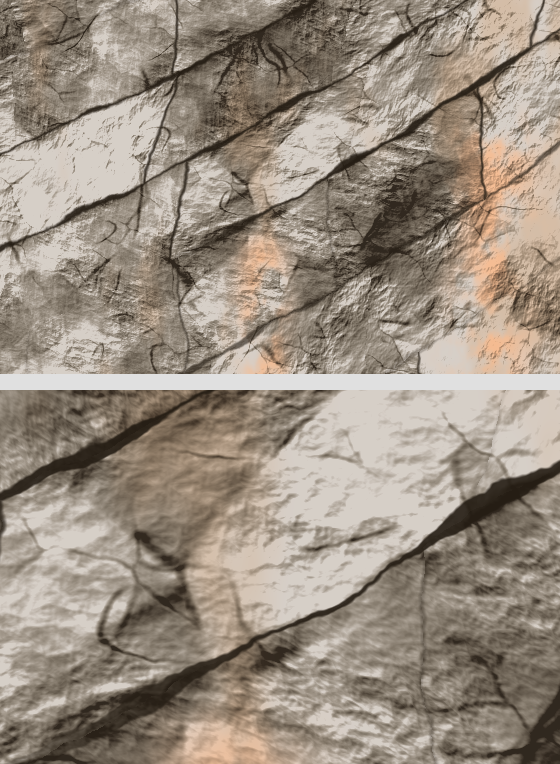
Top: the whole. Bottom: its middle third, enlarged.
Reproduce this texture procedurally as a WebGL 2 fragment shader.

```glsl
#version 300 es
precision highp float;
// Weathered cliff face: curving slanted beds split by joints into chipped blocks.
// Soft Voronoi facets and ridged gradient noise set the light and shade;
// thin broken crevices, rusty weathering and vertical iron streaks lie on top.

uniform vec2 u_resolution;
out vec4 outColor;

const vec3 SHADOW = vec3(0.19, 0.155, 0.12), UMBER = vec3(0.37, 0.33, 0.28);
const vec3 STONE = vec3(0.51, 0.47, 0.415), ASH = vec3(0.65, 0.61, 0.56);
const vec3 CHALK = vec3(0.84, 0.81, 0.78), CREVICE = vec3(0.14, 0.11, 0.075);
const vec3 IRON = vec3(0.86, 0.64, 0.48), RUST = vec3(0.72, 0.56, 0.41);
const float BED_OFFSET = 0.09, BED_SLOPE = 0.42, BED_CURVE = 0.09;
const float UPPER_BED = 0.248, LOWER_BED = 0.31;  // vertical spacing of the beds
const float JOINT_WIDTH = 0.42;                   // spacing of joints along a bed
const float RELIEF = 7.0, LIGHT_STEP = 0.004;     // rough surface light
const float BASE_TONE = 0.71;

float hash(vec2 c) {
  vec3 k = fract(c.xyx * vec3(0.1031, 0.1030, 0.0973));
  k += dot(k, k.yzx + 33.33);
  return fract((k.x + k.y) * k.z);
}
mat2 rotate(float a) { return mat2(cos(a), -sin(a), sin(a), cos(a)); }
float cornerSlope(vec2 cell, vec2 f) {
  float a = 6.2832 * hash(cell);
  return dot(vec2(cos(a), sin(a)), f);
}
// Gradient noise, roughly -0.7 to 0.7
float noise(vec2 p) {
  vec2 i = floor(p), f = p - i, e = vec2(1.0, 0.0);
  vec2 w = f * f * f * (f * (f * 6.0 - 15.0) + 10.0);
  return mix(mix(cornerSlope(i, f), cornerSlope(i + e, f - e), w.x),
             mix(cornerSlope(i + e.yx, f - e.yx), cornerSlope(i + 1.0, f - 1.0), w.x), w.y);
}
float fbm(vec2 p) {
  float sum = 0.0;
  for (float amp = 0.6; amp > 0.07; amp *= 0.5) {
    sum += amp * noise(p);
    p = rotate(0.7) * p * 2.1 + 7.3;
  }
  return sum;
}
// Sharp-creased height of the broken surface, with its grain along one angle
float chippedHeight(vec2 p, float angle) {
  float sum = 0.0, amp = 0.5;
  p = rotate(angle) * p * vec2(4.5, 7.5);
  for (int i = 0; i < 6; i++, amp *= 0.56) {
    sum -= amp * abs(noise(p));
    p = rotate(0.9) * p * 2.0 + 3.7;
  }
  return sum;
}
// x: smoothly joined random shade of each facet, y: distance to its edge
vec2 facets(vec2 p) {
  float near = 9.0, next = 9.0, shade = 0.0, total = 0.0;
  for (int k = 0; k < 9; k++) {
    vec2 c = floor(p) + vec2(k % 3 - 1, k / 3 - 1);
    float d = length(p - c - 0.05 - 0.9 * vec2(hash(c), hash(c + 41.7)));
    float w = exp(-40.0 * d);
    shade += w * hash(c + 87.1);
    total += w;
    next = min(next, max(near, d));
    near = min(near, d);
  }
  return vec2(shade / max(total, 1e-24), next - near);
}
vec3 rockRamp(float tone) {
  vec4 t = clamp(clamp(tone, 0.0, 1.0) * 4.0 - vec4(0.0, 1.0, 2.0, 3.0), 0.0, 1.0);
  return mix(mix(mix(mix(SHADOW, UMBER, t.x), STONE, t.y), ASH, t.z), CHALK, t.w);
}
float streak(vec2 p, float centre, float width, float top) {
  float across = (p.x - centre) / width;
  return exp(-across * across) * smoothstep(top, top - 0.12, p.y);
}
void main() {
  vec2 p = gl_FragCoord.xy / u_resolution.y;
  float soft = 1.0 / u_resolution.y, broad = fbm(p * 2.6 + 11.0), rough = fbm(p * 19.0);
  vec2 warped = p + 0.03 * vec2(fbm(p * 6.0 + 3.0), fbm(p * 6.0 + 29.0)) + 0.009 * rough;
  // Beds, and the leaning joints that cut each bed into blocks
  float rise = p.y - (BED_SLOPE + BED_CURVE * p.x) * p.x - BED_OFFSET
             + 0.022 * noise(p * 5.0) + 0.014 * rough;
  float spacing = rise > 0.0 ? UPPER_BED : LOWER_BED;
  float bed = rise / spacing, row = floor(bed), crack = floor(bed + 0.5);
  float along = (warped.x + (hash(vec2(row, 8.0)) - 0.4) * warped.y) / JOINT_WIDTH
              + hash(vec2(row, 5.0));
  float block = hash(vec2(floor(along), row + 20.0));
  float bedGap = (bed - crack) * spacing * 0.87;
  float jointGap = abs(fract(along + 0.5) - 0.5) * JOINT_WIDTH;
  float jointPower = smoothstep(0.25, 0.8, hash(vec2(floor(along + 0.5), row + 60.0)));
  float bedPower = abs(crack - 0.5) > 2.0 ? 0.25 : crack < 0.0 ? 0.6 : 0.9;
  if (crack == 0.0) bedPower *= smoothstep(0.35, 0.75, p.x);
  // Light on facets, rough relief and fine slivers, grain turned per block
  float grain = 2.2 * block - 1.0;
  vec2 large = facets(rotate(0.75) * warped * vec2(3.6, 5.0) + 2.0);
  vec2 small = facets(rotate(-0.5) * warped * vec2(10.0, 15.0) + 9.0);
  vec2 toLight = LIGHT_STEP * vec2(-0.6, 0.8);
  float relief = chippedHeight(p, grain) - chippedHeight(p + toLight, grain);
  float sliver = noise(rotate(grain - 0.9) * warped * vec2(14.0, 70.0));
  float patchy = 0.65 + 0.9 * smoothstep(-0.2, 0.3, noise(p * 7.0 + 90.0));
  float tone = BASE_TONE + 0.36 * (block - 0.5) + 0.52 * (large.x - 0.5)
             + 0.24 * (small.x - 0.5) + 0.6 * broad + 0.25 * rough
             + RELIEF * patchy * relief + 0.35 * max(sliver - 0.12, 0.0);
  vec2 gloom = (p - vec2(1.0, 0.32)) / vec2(0.26, 0.30);
  tone += 0.1 * smoothstep(0.8, 0.1, p.x) - 0.3 * exp(-dot(gloom, gloom));
  // Shade under each bed, chipped facet edges and short wandering hairlines
  tone -= 0.25 * bedPower * smoothstep(-0.035, 0.0, bedGap) * smoothstep(0.008, 0.0, bedGap);
  float broken = smoothstep(0.0, 0.3, noise(p * 9.0 + 50.0));
  tone -= broken * (0.55 * smoothstep(0.06, 0.0, large.y) + 0.35 * smoothstep(0.09, 0.0, small.y));
  float vein = abs(noise(rotate(0.4) * warped * vec2(5.0, 9.0) + 31.0));
  tone -= 0.55 * smoothstep(0.035, 0.0, vein) * smoothstep(0.05, 0.3, noise(p * 8.0 + 12.0));
  // Rusty weathering and iron streaks keep the light of the rock
  float light = 0.42 + 0.72 * clamp(tone, 0.0, 1.0);
  float weather = fbm(p * vec2(5.0, 2.2) + 70.0) + 0.28 * smoothstep(0.95, 1.5, p.x);
  vec3 color = mix(rockRamp(tone), RUST * light, 0.4 * smoothstep(0.1, 0.45, weather));
  float iron = streak(p, 1.31 + 0.05 * broad, 0.1, 0.74) + streak(p, 0.7 + 0.04 * broad, 0.06, 0.42);
  iron *= smoothstep(-0.22, 0.2, fbm(p * vec2(9.0, 5.0) + 17.0) + 0.3 * rough);
  color = mix(color, IRON * light, 0.85 * min(iron, 1.0));
  // Open crevices of uneven width
  float opening = max(0.001, 0.003 + 0.014 * noise(p * 7.0 + 33.0));
  float crevice = bedPower * smoothstep(opening + 2.0 * soft, opening - soft, abs(bedGap));
  float joint = 0.8 * jointPower * smoothstep(0.002 + 2.0 * soft, 0.0, jointGap);
  outColor = vec4(mix(color, CREVICE, max(crevice, joint)), 1.0);
}
```
